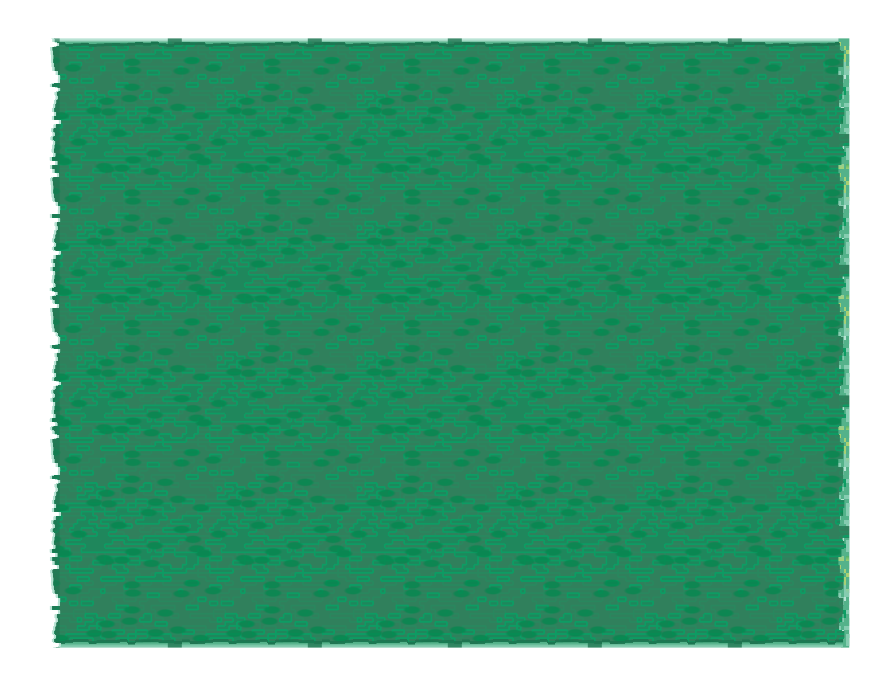
This pattern is drawn by a Shadertoy shader. Its source:

```glsl
// Woven green mat of outlined dashes in repeating tiles, with frayed pale edges on white.
const vec2 MAT_MIN = vec2(0.055, 0.056);   // mat corners, as shares of the canvas
const vec2 MAT_MAX = vec2(0.948, 0.944);
const vec2 REPEATS = vec2(6.4, 5.25);      // tiles per canvas; the mat shows 5.7 by 4.7
const vec2 ORIGIN = vec2(0.195, 0.415);    // a tile corner
const vec2 GRID = vec2(36.0, 32.0);        // weave cells per tile
const vec2 BLOB_GRID = vec2(6.0, 9.0);     // cellular noise cells per tile
const vec2 FRINGE = vec2(0.0105, 0.0085);  // depth of the frayed border
const float RUN = 3.0;                     // cells in one dash
const float LINE = 0.22;                   // half line width, in cells
const float SPARSE_Y = 0.40;               // height of the calm band in a tile
const float TAU = 6.2831853;
const vec3 WHITE = vec3(1.0);
const vec3 BASE = vec3(0.19, 0.50, 0.36);
const vec3 FILL = vec3(0.12, 0.53, 0.36);
const vec3 DEEP = vec3(0.02, 0.53, 0.31);
const vec3 BRIGHT = vec3(0.05, 0.61, 0.39);
const vec3 FAINT = vec3(0.16, 0.53, 0.37);
const vec3 SHADE = vec3(0.11, 0.45, 0.31);
const vec3 MINT = vec3(0.33, 0.70, 0.54);
const vec3 PALE = vec3(0.52, 0.80, 0.69);
const vec3 ICE = vec3(0.72, 0.89, 0.83);
const vec3 STRAW = vec3(0.66, 0.82, 0.45);

float hash(vec2 p) {
    vec3 q = fract(p.xyx * vec3(0.1031, 0.1030, 0.0973));
    q += dot(q, q.yzx + 33.33);
    return fract((q.x + q.y) * q.z);
}

// Soft band: 1 below the edge, 0 above it
float below(float edge, float x, float blur) {
    return 1.0 - smoothstep(edge - 0.5 * blur, edge + 0.5 * blur, x);
}

// Random steps along a line, wrapping after n steps
float steps(float x, float n, float salt, float blur) {
    float k = floor(x);
    float a = hash(vec2(mod(k, n), salt));
    float b = hash(vec2(mod(k + 1.0, n), salt));
    return mix(a, b, smoothstep(1.0 - min(blur, 1.0), 1.0, fract(x)));
}

// Periodic layered sines: calm bands and dense clumps
float density(vec2 t) {
    float band = -cos(TAU * (t.y - SPARSE_Y));
    float clump = sin(TAU * (t.x + 2.0 * t.y)) + sin(TAU * (2.0 * t.x - 3.0 * t.y) + 1.3)
                + 0.7 * sin(TAU * (3.0 * t.x + 4.0 * t.y) + 4.0);
    return 0.16 * band + 0.07 * clump;
}

// Weave level of one cell: 0 ground, 1 faint, 2 raised dash
float level(vec2 cell) {
    cell = mod(cell, GRID);
    float shift = floor(hash(vec2(cell.y, 71.0)) * GRID.x);
    float run = floor(mod(cell.x + shift, GRID.x) / RUN);
    float f = hash(vec2(run + 5.0, cell.y + 11.0)) + density((cell + 0.5) / GRID);
    return step(0.45, f) + step(0.71, f);
}

// Wrapped cellular noise: scattered solid patches
float blobs(vec2 t) {
    vec2 p = t * BLOB_GRID, home = floor(p);
    float nearest = 1.0;
    for (int j = -1; j <= 1; j++)
    for (int i = -1; i <= 1; i++) {
        vec2 c = home + vec2(i, j), id = mod(c, BLOB_GRID);
        vec2 seed = vec2(hash(id + 3.0), hash(id + 47.0));
        float keep = step(0.45, hash(id + 91.0) + density((id + 0.5) / BLOB_GRID));
        nearest = min(nearest, length((p - c - seed) * vec2(0.8, 1.1)) + 1.0 - keep);
    }
    return nearest;
}

vec3 weave(vec2 t, vec2 blur) {
    vec2 p = t * GRID, cell = floor(p), f = p - cell;
    float here = level(cell), bright = 0.0, faint = 0.0;
    for (int k = 0; k < 4; k++) {
        float side = k < 2 ? 1.0 : -1.0;
        int axis = k % 2;
        vec2 dir = axis == 0 ? vec2(side, 0.0) : vec2(0.0, side);
        float there = level(cell + dir);
        float gap = side > 0.0 ? 1.0 - f[axis] : f[axis];
        float line = below(LINE, gap, blur[axis]) * step(0.5, abs(here - there));
        if (max(here, there) > 1.5) bright = max(bright, line);
        else faint = max(faint, line);
    }
    vec3 col = mix(BASE, FILL, step(1.5, here));
    col = mix(col, FAINT, faint);
    col = mix(col, BRIGHT, bright);
    return mix(col, DEEP, 0.8 * below(0.27, blobs(t), 0.14));
}

void mainImage(out vec4 fragColor, in vec2 fragCoord) {
    vec2 uv = fragCoord / iResolution.xy, px = 1.0 / iResolution.xy;
    vec2 t = (uv - ORIGIN) * REPEATS, p = t * GRID;
    vec2 blur = REPEATS * GRID * px, soft = px / FRINGE;
    vec2 lo = (uv - MAT_MIN) / FRINGE, hi = (MAT_MAX - uv) / FRINGE;
    vec3 col = weave(t, blur);

    // Top and bottom: pale strip over a shadow, broken once per tile
    float dy = min(lo.y, hi.y), salt = lo.y < hi.y ? 7.0 : 19.0;
    float nick = steps(p.x / 2.0, GRID.x / 2.0, salt, blur.x / 2.0);
    float notch = below(0.05, abs(fract(t.x + 0.5) - 0.5), REPEATS.x * px.x);
    col = mix(col, SHADE, 0.8 * below(1.0 + 0.5 * nick, dy, soft.y));
    vec3 strip = mix(lo.y < hi.y ? PALE : ICE, MINT, smoothstep(0.2, 0.8, dy));
    col = mix(col, strip, below(0.5 + 0.5 * nick, dy, soft.y) * (1.0 - 0.8 * notch));

    // Right: mottled mint blocks with a dark gap once per tile
    float ragged = steps(p.y / 2.0, GRID.y / 2.0, 29.0, blur.y / 2.0);
    float gap = below(0.045, abs(fract(t.y + 0.5) - 0.5), REPEATS.y * px.y);
    float tone = hash(mod(floor(p * vec2(1.5, 1.0)), GRID) + 13.0);
    vec3 block = tone < 0.5 ? MINT : tone < 0.82 ? PALE : tone < 0.92 ? ICE : BRIGHT;
    float straw = step(0.6, tone) * below(0.12, abs(fract(t.y) - 0.69), 0.1);
    block = mix(block, STRAW, straw);
    col = mix(col, block, below(0.5 + 0.7 * ragged, hi.x, soft.x) * (1.0 - gap));

    // Left: torn white teeth with pale tips
    float tooth = steps(p.y, GRID.y, 37.0, blur.y) * (0.4 + 0.8 * steps(p.y / 4.0, GRID.y / 4.0, 53.0, blur.y / 4.0));
    col = mix(col, SHADE, 0.6 * below(1.1, lo.x, soft.x));
    col = mix(col, ICE, below(tooth + 0.25, lo.x, soft.x));
    col = mix(col, WHITE, below(tooth, lo.x, soft.x));

    // White margin
    vec2 inside = smoothstep(-0.5 * soft, 0.5 * soft, min(lo, hi));
    fragColor = vec4(mix(WHITE, col, inside.x * inside.y), 1.0);
}
```
